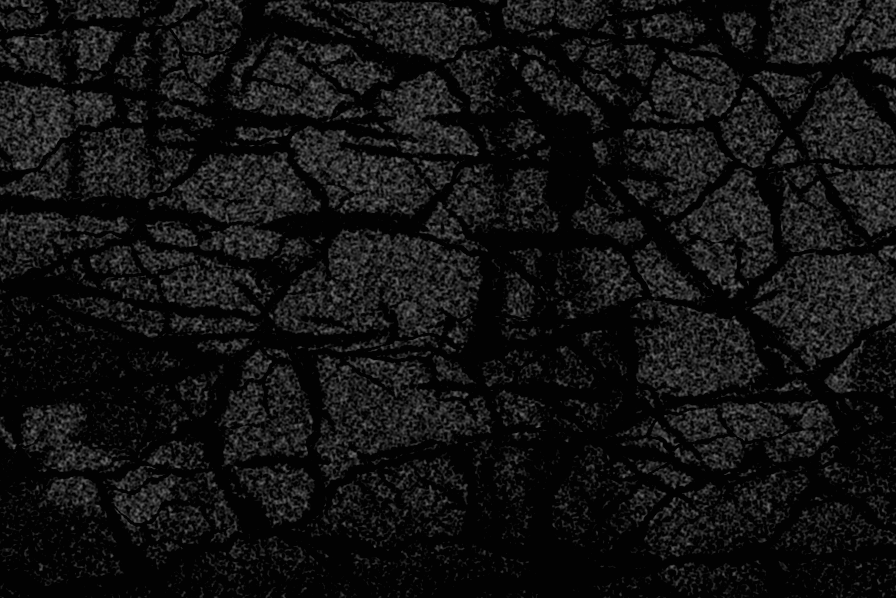
This texture is drawn by a Shadertoy shader. Its source:

```glsl
vec2 hash2(vec2 p) {
    vec3 q = fract(p.xyx * vec3(0.1031, 0.1030, 0.0973));
    q += dot(q, q.yzx + 33.33);
    return fract((q.xx + q.yz) * q.zy);
}

float cornerDot(vec2 cell, vec2 f, vec2 corner) {
    return dot(hash2(cell + corner) * 2.0 - 1.0, f - corner);
}

float gradientNoise(vec2 p) {
    p += 57.0;
    vec2 i = floor(p), f = p - i;
    vec2 u = f * f * f * (f * (f * 6.0 - 15.0) + 10.0);
    float low = mix(cornerDot(i, f, vec2(0, 0)), cornerDot(i, f, vec2(1, 0)), u.x);
    float high = mix(cornerDot(i, f, vec2(0, 1)), cornerDot(i, f, vec2(1, 1)), u.x);
    return mix(low, high, u.y);
}

float fbm(vec2 p) {
    float sum = 0.0, amp = 1.0;
    for (int i = 0; i < 4; i++) {
        sum += amp * gradientNoise(p);
        p = mat2(1.6, 1.2, -1.2, 1.6) * p + 7.3;
        amp *= 0.55;
    }
    return sum;
}

// x: gap between the two nearest cells, y: random tone of the cell
vec2 blocks(vec2 p) {
    vec2 cell = floor(p);
    float near = 9.0, second = 9.0, tone = 0.0;
    for (int y = -1; y <= 1; y++)
    for (int x = -1; x <= 1; x++) {
        vec2 id = cell + vec2(x, y);
        vec2 h = hash2(id + 31.0);
        float d = length(id + h - p);
        if (d < near) { second = near; near = d; tone = h.y; }
        else second = min(second, d);
    }
    return vec2(second - near, tone);
}

// Wandering crack whose width swells and closes along its length
float seam(vec2 p, vec2 middle, float angle, float reach, float width) {
    vec2 dir = vec2(cos(angle), sin(angle)), d = p - middle;
    float along = dot(d, dir);
    float across = dot(d, vec2(-dir.y, dir.x));
    across += 0.035 * gradientNoise(vec2(along * 4.0, middle.x * 37.0 + middle.y * 11.0));
    float w = max(0.0, width * (0.7 + 2.2 * gradientNoise(vec2(along * 8.0, middle.y * 53.0))));
    float line = 1.0 - smoothstep(w * 0.5, w + 0.005, abs(across));
    return line * smoothstep(0.0, 0.003, w) * (1.0 - smoothstep(reach * 0.75, reach, abs(along)));
}

// Ragged dark streak running down the face
float stain(vec2 p, float x, float top, float bottom, float width) {
    float d = (p.x - x + 0.03 * gradientNoise(vec2(p.y * 4.0, x * 20.0))) / width;
    float ragged = 0.75 + 1.3 * fbm(p * vec2(26.0, 12.0));
    return exp(-d * d) * ragged * smoothstep(bottom - 0.1, bottom + 0.1, p.y)
        * (1.0 - smoothstep(top - 0.1, top + 0.1, p.y));
}

float boulder(vec2 p, vec2 center, vec2 size) {
    vec2 d = abs(p - center) / size;
    return 1.0 - smoothstep(0.75, 1.05, pow(dot(d * d, d * d), 0.25));
}

void mainImage(out vec4 fragColor, in vec2 fragCoord) {
    vec2 uv = fragCoord / iResolution.xy;
    vec2 canvas = vec2(uv.x * 1.5, uv.y);
    vec2 p = canvas + 0.012 * vec2(gradientNoise(canvas * 34.0), gradientNoise(canvas * 34.0 + 19.0));
    vec2 bent = p + 0.05 * vec2(fbm(p * 4.0), fbm(p * 4.0 + 11.0));

    // Broad light, fading toward the foot and the lower left
    float light = smoothstep(-0.02, 0.3, p.y + 0.12 * fbm(p * 5.0));
    light *= mix(1.0, smoothstep(0.1, 0.4, bent.x), 1.0 - smoothstep(0.38, 0.66, bent.y));
    light *= 1.0 - 0.8 * boulder(bent, vec2(1.5, 0.3), vec2(0.09, 0.16));
    light = max(light, boulder(bent, vec2(0.2, 0.18), vec2(0.12, 0.07)));
    light = max(light, boulder(bent, vec2(0.07, 0.28), vec2(0.08, 0.045)));

    // Fractured blocks at two scales
    vec2 large = blocks(mat2(0.98, -0.17, 0.17, 0.98) * bent * vec2(3.6, 6.2));
    vec2 small = blocks(bent * vec2(9.0, 15.0) + 4.0);
    float open = gradientNoise(p * 6.0 + 3.0);
    float cracks = 1.0 - smoothstep(0.02, 0.1 + 0.1 * open, large.x);
    cracks = max(cracks, (1.0 - smoothstep(0.01, 0.13, small.x)) * smoothstep(-0.15, 0.25, open));

    // Bedding seams and slanting fractures
    for (int i = 0; i < 8; i++) {
        float k = float(i);
        vec2 h = hash2(vec2(k, 4.0)), g = hash2(vec2(k, 9.0));
        cracks = max(cracks, seam(p, vec2(1.5 * h.x, (k + h.y) / 8.0), 0.3 * g.x - 0.18, 0.5, 0.007));
        cracks = max(cracks, seam(p, vec2(1.5 * (k + g.x) / 8.0, g.y), -0.55 - 0.5 * h.x, 0.35, 0.004));
    }
    cracks = max(cracks, seam(p, vec2(0.5, 0.63), -0.07, 0.62, 0.018));
    cracks = max(cracks, seam(p, vec2(0.6, 0.80), 0.02, 0.36, 0.007));
    cracks = max(cracks, seam(p, vec2(0.87, 0.87), -0.95, 0.3, 0.016));
    cracks = max(cracks, seam(p, vec2(1.17, 0.55), -0.72, 0.42, 0.009));
    cracks = max(cracks, seam(p, vec2(1.3, 0.82), -0.95, 0.5, 0.008));
    cracks = max(cracks, seam(p, vec2(1.39, 0.88), 1.0, 0.22, 0.005));
    cracks = max(cracks, boulder(bent, vec2(0.95, 0.73), vec2(0.045, 0.085)));

    // Vertical streaks
    float dark = stain(p, 0.255, 1.1, 0.72, 0.014) + stain(p, 0.12, 1.0, 0.6, 0.01);
    dark += stain(p, 0.83, 0.9, 0.1, 0.02) + stain(p, 1.03, 1.1, 0.7, 0.014);
    dark += stain(p, 0.93, 0.62, -0.2, 0.045) + 0.6 * stain(p, 1.02, 0.5, -0.2, 0.05);

    // Relief and fine mineral grain
    float relief = fbm(p * 9.0) - fbm((p + vec2(-0.004, 0.012)) * 9.0);
    vec2 turned = mat2(0.83, 0.56, -0.56, 0.83) * canvas;
    float grain = gradientNoise(turned * 185.0) + 0.75 * gradientNoise(turned * 88.0 + 5.0);

    float tone = 0.15 + 0.05 * (large.y - 0.5) + 0.03 * (small.y - 0.5);
    tone += 0.09 * relief + 0.05 * fbm(p * 14.0);
    tone -= 0.2 * (1.0 - light) + 0.32 * cracks + 0.24 * max(dark, 0.0);
    float value = clamp(tone + 0.4 * grain, 0.006, 0.4);
    fragColor = vec4(vec3(value), 1.0);
}
```
